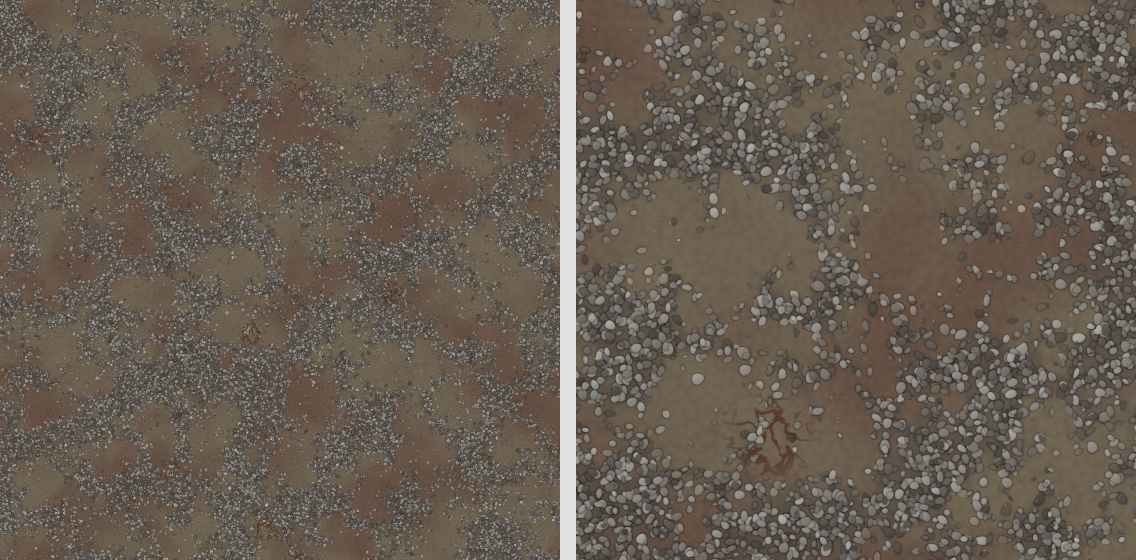
Left: the whole. Right: its middle third, enlarged.
This texture is drawn by a WebGL 1 fragment shader. Its source:

```glsl
precision highp float;

uniform vec2 u_resolution;

const vec3 OLIVE_SOIL = vec3(0.430, 0.382, 0.315);
const vec3 RED_SOIL = vec3(0.390, 0.308, 0.260);
const vec3 GAP_SOIL = vec3(0.335, 0.298, 0.265);
const vec3 DARK_STONE = vec3(0.275, 0.250, 0.230);
const vec3 LIGHT_STONE = vec3(0.665, 0.660, 0.640);
const vec3 RUST = vec3(0.300, 0.165, 0.110);

const int LAYERS = 4;
const float STONE_FREQ = 118.0;     // stones across the canvas in the lowest layer
const float LAYER_STEP = 11.0;      // each higher layer is a little finer
const float STRAY_DENSITY = 0.07;   // lone stones on bare soil
const float MAX_DENSITY = 0.78;
const float DUST = 0.50;            // strongest soil tint on a stone
const float SHADOW = 0.24;
const vec2 LIGHT_DIR = vec2(-0.6, 0.8);

vec3 hash3(vec2 p) {
  vec3 h = fract(p.xyx * vec3(0.1031, 0.1030, 0.0973));
  h += dot(h, h.yxz + 33.33);
  return fract((h.xxy + h.yzz) * h.zyx);
}

// x: distance to the nearest point, y: random value of that point
vec2 cellular(vec2 p) {
  vec2 cell = floor(p);
  vec2 nearest = vec2(9.0, 0.0);
  for (int j = -1; j <= 1; j++) {
    for (int i = -1; i <= 1; i++) {
      vec2 id = cell + vec2(float(i), float(j));
      vec3 h = hash3(id + 71.0);
      float d = length(id + h.xy - p);
      if (d < nearest.x) nearest = vec2(d, h.z);
    }
  }
  return nearest;
}

// Layered sines, each octave turned and bent by the one before
float waves(vec2 p) {
  float sum = 0.0;
  float amp = 0.5;
  for (int i = 0; i < 4; i++) {
    sum += amp * sin(p.x + 1.3 * sin(p.y)) * cos(p.y + 0.7 * sin(p.x));
    p = mat2(1.2, 1.4, -1.4, 1.2) * p + 2.7 + sum;
    amp *= 0.55;
  }
  return sum;
}

// Stones gather between the rounded bare patches
float stoneDensity(vec2 uv) {
  vec2 warp = 0.022 * vec2(waves(uv * 37.0), waves(uv * 37.0 + 9.0));
  float gap = 0.48 * cellular((uv + warp) * 9.0).x
            + 0.32 * cellular((uv - warp) * 19.0 + 5.0).x
            + 0.20 * cellular(uv * 46.0 + 13.0).x;
  gap += 0.06 * waves(uv * 11.0 + 4.0);
  return mix(STRAY_DENSITY, MAX_DENSITY, smoothstep(0.29, 0.60, gap));
}

vec3 soilColor(vec2 uv, float density) {
  float redness = smoothstep(-0.35, 0.55, waves(uv * 13.0 + 2.0));
  vec3 soil = mix(OLIVE_SOIL, RED_SOIL, redness);
  soil = mix(soil, GAP_SOIL, 0.75 * smoothstep(0.25, 0.75, density));
  float fleck = cellular(uv * 190.0).x;
  return soil * (1.0 + 0.05 * waves(uv * 45.0) + 0.10 * (0.45 - fleck));
}

// Lays one grid of egg-shaped stones over the ground
vec3 addStones(vec3 ground, vec3 soil, vec2 uv, float density, float layer) {
  float freq = STONE_FREQ + LAYER_STEP * layer;
  float pixel = freq / min(u_resolution.x, u_resolution.y);
  vec2 p = uv * freq + 37.7 * layer;
  vec2 cell = floor(p);
  for (int j = -1; j <= 1; j++) {
    for (int i = -1; i <= 1; i++) {
      vec2 id = cell + vec2(float(i), float(j));
      vec3 place = hash3(id + 131.0 * layer);
      float size = smoothstep(0.0, 0.10, density - place.z);
      if (size < 0.05) continue;
      vec3 look = hash3(id + 131.0 * layer + 517.0);
      vec3 form = hash3(id + 131.0 * layer + 911.0);

      float angle = 6.2832 * look.x;
      vec2 axis = vec2(cos(angle), sin(angle));
      vec2 offset = p - id - place.xy;
      vec2 q = vec2(dot(offset, axis), dot(offset, vec2(-axis.y, axis.x)));
      vec2 radius = size * mix(0.25, 0.50, form.x) * vec2(1.0, mix(0.55, 0.90, form.y));
      q.x += 0.6 * q.y * q.y;
      float d = (length(q / radius) - 1.0) * radius.y;

      float tone = pow(look.y, 0.75);
      vec3 stone = mix(DARK_STONE, LIGHT_STONE, tone);
      stone *= 1.0 + 0.22 * dot(offset, LIGHT_DIR) - 0.12 * smoothstep(-0.12, 0.0, d);
      stone = mix(stone, soil, DUST * look.z * (1.2 - 0.6 * density));
      ground *= 1.0 - SHADOW * size * (1.0 - smoothstep(0.0, 0.16, d));
      ground = mix(ground, stone, 1.0 - smoothstep(-0.6 * pixel, 0.6 * pixel, d));
    }
  }
  return ground;
}

// Rare branching stains
float rustMask(vec2 uv) {
  vec2 spot = cellular(uv * 6.0 + 3.0);
  float vein = 1.0 - smoothstep(0.03, 0.16, abs(waves(uv * 110.0)));
  return step(0.80, spot.y) * (1.0 - smoothstep(0.06, 0.22, spot.x)) * vein;
}

void main() {
  vec2 uv = gl_FragCoord.xy / min(u_resolution.x, u_resolution.y);
  float density = stoneDensity(uv);
  vec3 soil = soilColor(uv, density);
  vec3 color = soil;
  for (int i = 0; i < LAYERS; i++) {
    color = addStones(color, soil, uv, density, float(i));
  }
  color = mix(color, RUST, 0.7 * rustMask(uv));
  gl_FragColor = vec4(color, 1.0);
}
```
